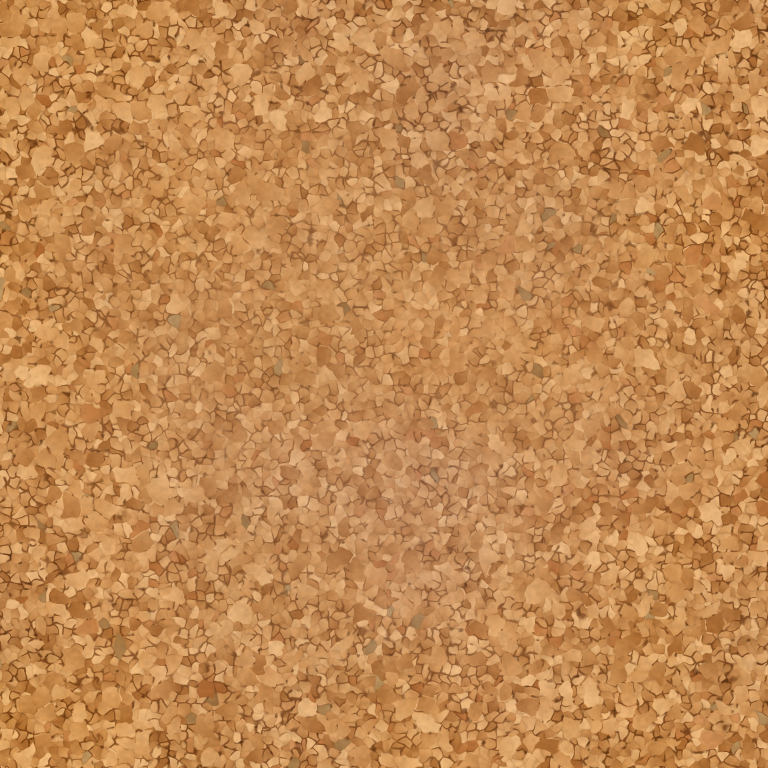
Write a WebGL 1 fragment shader that draws this texture.

```glsl
precision highp float;

uniform vec2 u_resolution;

const vec3 CREVICE = vec3(0.40, 0.21, 0.08);
const vec3 UMBER = vec3(0.64, 0.405, 0.205);
const vec3 TAN = vec3(0.785, 0.56, 0.34);
const vec3 CREAM = vec3(0.885, 0.69, 0.475);
const vec3 RUST = vec3(0.66, 0.37, 0.18);
const vec3 OLIVE = vec3(0.52, 0.42, 0.27);

float hash(vec2 p) {
  vec3 q = fract(p.xyx * 0.1031);
  q += dot(q, q.yzx + 33.33);
  return fract((q.x + q.y) * q.z);
}

vec2 hash2(vec2 p) {
  return vec2(hash(p + 17.3), hash(p + 91.7));
}

float noise(vec2 p) {
  vec2 i = floor(p);
  vec2 f = fract(p);
  f = f * f * (3.0 - 2.0 * f);
  return mix(mix(hash(i), hash(i + vec2(1.0, 0.0)), f.x),
             mix(hash(i + vec2(0.0, 1.0)), hash(i + 1.0), f.x), f.y);
}

float fbm(vec2 p) {
  float sum = 0.0;
  float amp = 0.5;
  for (int i = 0; i < 4; i++) {
    sum += amp * noise(p);
    p = p * 2.03 + 11.7;
    amp *= 0.5;
  }
  return sum / 0.9375;
}

// Stretched, size-weighted cells: x = gap to the neighbour, y = facet tilt, zw = cell id
vec4 granules(vec2 p) {
  vec2 base = floor(p);
  float nearest = 9.0;
  float second = 9.0;
  float tilt = 0.0;
  vec2 id = base;
  for (int y = -1; y <= 1; y++) {
    for (int x = -1; x <= 1; x++) {
      vec2 cell = base + vec2(float(x), float(y));
      vec2 d = p - cell - 0.1 - 0.8 * hash2(cell);
      float angle = 6.2832 * hash(cell + 5.1);
      vec2 axis = vec2(cos(angle), sin(angle));
      float along = dot(d, axis);
      float across = dot(d, vec2(-axis.y, axis.x));
      float dist = length(vec2(along * 0.8, across * 1.2)) - 0.28 * hash(cell + 43.9);
      if (dist < nearest) {
        second = nearest;
        nearest = dist;
        tilt = along;
        id = cell;
      } else {
        second = min(second, dist);
      }
    }
  }
  return vec4(second - nearest, tilt, id);
}

vec3 corkTone(float tone) {
  return tone < 0.5 ? mix(UMBER, TAN, tone * 2.0) : mix(TAN, CREAM, tone * 2.0 - 1.0);
}

vec3 grainColor(vec4 grain, float contrast) {
  float spread = hash(grain.zw + 7.7) + hash(grain.zw + 23.1) - 1.0;
  vec3 color = corkTone(clamp(0.52 + spread * 0.58 * contrast + grain.y * 0.22, 0.0, 1.0));
  float kind = hash(grain.zw + 61.3);
  color = mix(color, RUST, 0.45 * step(0.965, kind));
  return mix(color, OLIVE, 0.5 * step(kind, 0.012));
}

vec3 cork(vec2 uv) {
  // Pressed smoother in the middle, coarser toward the rim
  float rim = smoothstep(0.18, 0.62, length(uv - 0.5) + 0.22 * (fbm(uv * 5.0) - 0.5));
  float contrast = mix(0.72, 1.2, rim);
  vec2 warp = vec2(noise(uv * 110.0), noise(uv * 110.0 + 37.0)) - 0.5;
  vec2 p = uv + warp * 0.006;

  // Small grains with scattered larger chips on top
  vec4 grain = granules(p * 82.0);
  vec4 chip = granules(p * 46.0 + 19.0);
  float chipMask = step(mix(0.86, 0.68, rim), hash(chip.zw + 3.3))
                 * smoothstep(0.02, 0.12, chip.x);
  vec3 color = mix(grainColor(grain, contrast), grainColor(chip, contrast), chipMask);
  float gap = mix(grain.x, chip.x * 1.8, chipMask);

  // Broken crevices and a few deep pits
  float broken = smoothstep(0.40, 0.72, noise(uv * 95.0 + 8.0));
  float crevice = (1.0 - smoothstep(0.03, 0.24, gap)) * (0.16 + 0.84 * broken);
  color = mix(color, CREVICE, crevice * mix(0.48, 0.82, rim));
  float pit = smoothstep(0.80, 0.95, noise(uv * 150.0 + 53.0)) * (1.0 - smoothstep(0.1, 0.4, gap));
  color = mix(color, CREVICE * 0.8, pit * mix(0.35, 0.7, rim));

  // Fine texture, slow brightness drift and rosy to golden patches
  float fine = fbm(uv * 190.0) - 0.5;
  float drift = fbm(uv * 7.0 + 4.0) - 0.5;
  float warmth = fbm(uv * 3.2 + 29.0) - 0.5 + 0.22 * (rim - 0.5);
  color *= 1.015 + 0.16 * fine + 0.07 * drift;
  return color + warmth * vec3(0.035, 0.0, -0.09);
}

void main() {
  // Four samples per pixel soften the grain edges
  vec3 color = vec3(0.0);
  for (int i = 0; i < 4; i++) {
    vec2 offset = vec2(mod(float(i), 2.0), floor(float(i) * 0.5)) * 0.5 - 0.25;
    color += cork((gl_FragCoord.xy + offset) / u_resolution.y);
  }
  gl_FragColor = vec4(color * 0.25, 1.0);
}
```
